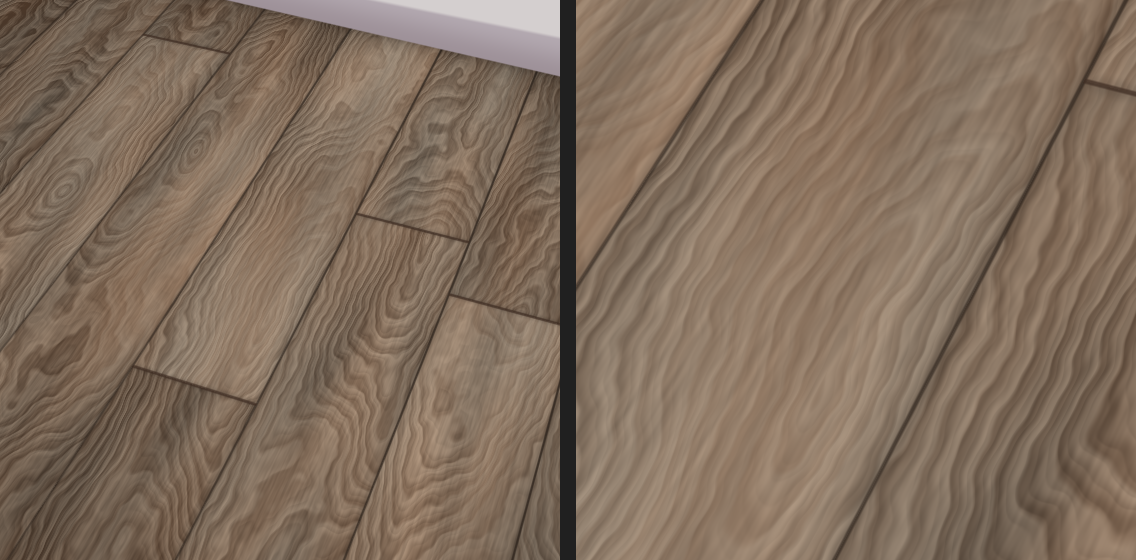
Left: the whole. Right: its middle third, enlarged.
Write a WebGL 1 fragment shader that draws this texture.

```glsl
precision highp float;
// Brown wooden floor planks seen at an angle, with a pale skirting board in the top right.
// A projective map turns the canvas into plank columns with staggered end joints;
// the grain is a set of warped growth rings cut at a shallow slope, plus fine fibres.
uniform vec2 u_resolution;

vec2 hash2(vec2 p) {
  vec3 q = fract(p.xyx * vec3(0.1031, 0.1030, 0.0973));
  q += dot(q, q.yzx + 33.33);
  return fract((q.xx + q.yz) * q.zy);
}

float cornerSlope(vec2 cell, vec2 offset) {
  float angle = 6.2832 * hash2(cell).x;
  return dot(vec2(cos(angle), sin(angle)), offset);
}

float gradientNoise(vec2 p) {
  vec2 i = floor(p), f = fract(p);
  vec2 s = f * f * f * (f * (f * 6.0 - 15.0) + 10.0);
  vec2 e = vec2(1.0, 0.0);
  return mix(
    mix(cornerSlope(i, f), cornerSlope(i + e.xy, f - e.xy), s.x),
    mix(cornerSlope(i + e.yx, f - e.yx), cornerSlope(i + e.xx, f - e.xx), s.x), s.y);
}

// Position along the column at which one plank ends and the next begins
float jointOffset(float column) {
  if (column < -0.5) return -2.0;
  if (column < 0.5) return 0.03;
  if (column < 1.5) return -1.0;
  if (column < 2.5) return 2.34;
  if (column < 3.5) return 1.085;
  return column < 4.5 ? 1.45 : -1.0;
}

// Late wood darkens slowly through each ring, then stops abruptly
float ringProfile(float radius) {
  float f = fract(radius);
  return smoothstep(0.05, 0.8, f) * (1.0 - smoothstep(0.8, 1.0, f));
}

vec3 woodColor(vec2 grain, vec2 seed, float tone) {
  vec2 g = grain + seed * 40.0;

  // Rings around a sloping heart line make the pointed arches
  float wobble = 0.05 * gradientNoise(g * vec2(5.0, 5.0))
               + 0.018 * gradientNoise(g * vec2(11.0, 15.0));
  float across = grain.x - mix(0.15, 0.85, seed.x) + 0.22 * gradientNoise(g * vec2(0.8, 1.3));
  float slope = seed.y > 0.5 ? 0.3 : -0.3;
  float depth = slope * (grain.y - 1.2) + 0.12 + 0.42 * gradientNoise(g * vec2(1.9, 1.1));
  float radius = length(vec2(across, depth)) + wobble;
  float ring = ringProfile(radius * 15.0);
  float fineRing = ringProfile(radius * 41.0 + gradientNoise(g * vec2(6.0, 2.0)));

  // Broad streaks, fine fibres and places where the grain fades
  float streak = gradientNoise(g * vec2(3.5, 0.7) + 7.0);
  float fibre = gradientNoise(g * vec2(38.0, 3.0));
  float pore = gradientNoise(g * vec2(75.0, 14.0));
  float fade = smoothstep(-0.35, 0.25, gradientNoise(g * vec2(1.3, 0.7) + 19.0));
  float strength = mix(0.4, 1.0, fade) * mix(0.8, 1.0, seed.x);

  float value = 0.76 + tone + 0.38 * streak + 0.2 * fibre + 0.1 * pore
              - strength * (0.38 * ring + 0.13 * fineRing);
  vec3 color = mix(vec3(0.31, 0.25, 0.20), vec3(0.66, 0.57, 0.485), clamp(value, -0.1, 1.1));

  // Warm and grey tints drift along the grain
  float warmth = gradientNoise(g * vec2(2.5, 1.0) + 31.0) + 0.3 * (seed.y - 0.5);
  return color + vec3(0.035, -0.004, -0.025) * (warmth + 0.3 * ring - 0.12);
}

void main() {
  vec2 p = gl_FragCoord.xy / u_resolution;
  p.y = 1.0 - p.y;
  float pixel = 1.0 / min(u_resolution.x, u_resolution.y);

  // Perspective: x counts planks, y runs along them towards the viewer
  float scale = 0.1745 + 0.1263 * p.y;
  vec2 ground = vec2(p.x - 0.311 + 0.9 * p.y, p.y - 0.22 * p.x) / scale;
  float column = floor(ground.x);
  float along = (ground.y - jointOffset(column)) / 5.0;
  float row = floor(along);
  vec2 seed = hash2(vec2(column + 17.0, row + 5.0));

  // Alternating plank tones under light that falls off to the left
  vec2 toLight = p - vec2(0.66, 0.56);
  float tone = 0.11 * (2.0 * row + 1.0) * cos(column * 1.5708) - 0.42 * dot(toLight, toLight);
  vec3 color = woodColor(vec2(fract(ground.x), ground.y), seed, tone);

  // Long seams and end joints
  float side = min(fract(ground.x), 1.0 - fract(ground.x)) * scale * 0.87;
  float end = min(fract(along), 1.0 - fract(along)) * 5.0 * scale;
  float seam = 1.0 - smoothstep(0.0004, 0.0014 + pixel, side);
  float joint = 1.0 - smoothstep(0.0006, 0.0014 + pixel, end);
  color *= 1.0 - 0.12 * (1.0 - smoothstep(0.0, 0.008, min(side, end)));
  color = mix(color, vec3(0.19, 0.15, 0.12), seam * mix(0.45, 0.85, p.x));
  color = mix(color, vec3(0.25, 0.18, 0.14), joint * 0.75);

  // Skirting board with a contact shadow, a lavender face and a bright wall above
  float below = p.y - 0.229 * (p.x - 0.4036);
  float aboveTop = 0.2015 * (p.x - 0.664) - p.y;
  color *= 1.0 - 0.25 * exp(-max(below, 0.0) * 70.0);
  vec3 face = mix(vec3(0.70, 0.66, 0.69), vec3(0.62, 0.57, 0.60), smoothstep(-0.07, 0.0, below));
  color = mix(color, face, smoothstep(-pixel, pixel, -below));
  color = mix(color, vec3(0.83, 0.81, 0.81), smoothstep(-0.002 - pixel, 0.002 + pixel, aboveTop));

  gl_FragColor = vec4(color, 1.0);
}
```
